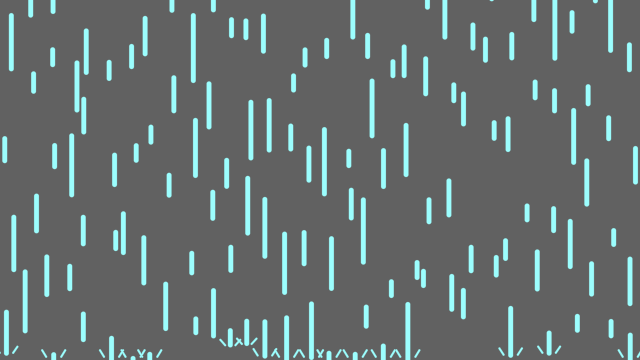
Write a WebGL 1 fragment shader that draws this pattern.

```glsl
precision highp float;
// Vertical rain streaks on grey, with small V-shaped splashes along the ground.

uniform vec2 u_resolution;

// All lengths are fractions of the canvas height.
const vec3 SKY_COLOR = vec3(0.38);
const vec3 RAIN_COLOR = vec3(0.61, 0.995, 0.995);
const vec2 CELL = vec2(0.0556, 0.278);      // one drop per cell
const float DROP_RADIUS = 0.0068;
const float MIN_LENGTH = 0.052;
const float MAX_LENGTH = 0.195;
const float LENGTH_SKEW = 1.6;              // above 1 favours short drops
const float SIDE_JITTER = 0.7;              // share of the cell width
const float TOP_MARGIN = 0.035;             // leaves room for a splash
const float SPLASH_HEIGHT = 0.047;          // drops below this burst
const float TICK_RADIUS = 0.0029;

float hash(vec2 p) {
  return fract(sin(dot(p, vec2(127.1, 311.7))) * 43758.5453);
}

// Distance to a rounded line from a to b.
float capsule(vec2 p, vec2 a, vec2 b, float radius) {
  vec2 pa = p - a;
  vec2 ba = b - a;
  float t = clamp(dot(pa, ba) / dot(ba, ba), 0.0, 1.0);
  return length(pa - ba * t) - radius;
}

// Two mirrored ticks that spread outwards as the drop sinks.
float splash(vec2 p, float sink) {
  p.x = abs(p.x);
  vec2 inner = vec2(0.012 + 0.009 * sink, 0.005 + 0.004 * sink);
  vec2 outer = inner + mix(vec2(0.014, 0.014), vec2(0.011, 0.018), sink);
  return capsule(p, inner, outer, TICK_RADIUS);
}

// Distance to the drop of one column, and to its splash near the ground.
float rainColumn(vec2 p, float column) {
  float shift = hash(vec2(column, 7.3)) * CELL.y;
  float row = floor((p.y + shift) / CELL.y);
  vec2 id = vec2(column, row);

  float size = mix(MIN_LENGTH, MAX_LENGTH, pow(hash(id + 17.0), LENGTH_SKEW));
  float x = (column + 0.5 + SIDE_JITTER * (hash(id + 31.0) - 0.5)) * CELL.x;
  float low = row * CELL.y - shift
            + hash(id + 53.0) * (CELL.y - size - TOP_MARGIN);
  float top = low + size;

  float d = capsule(p, vec2(x, low + DROP_RADIUS),
                    vec2(x, top - DROP_RADIUS), DROP_RADIUS);
  if (low < SPLASH_HEIGHT && top > 0.0) {
    float ground = max(low, 0.0);
    d = min(d, splash(p - vec2(x, ground), 1.0 - ground / SPLASH_HEIGHT));
  }
  return d;
}

void main() {
  vec2 p = gl_FragCoord.xy / u_resolution.y;
  float pixel = 1.0 / u_resolution.y;
  float column = floor(p.x / CELL.x);

  // Splashes reach into the neighbouring columns.
  float d = 1.0;
  for (int i = -1; i <= 1; i++) {
    d = min(d, rainColumn(p, column + float(i)));
  }

  float cover = 1.0 - smoothstep(-0.75 * pixel, 0.75 * pixel, d);
  gl_FragColor = vec4(mix(SKY_COLOR, RAIN_COLOR, cover), 1.0);
}
```
